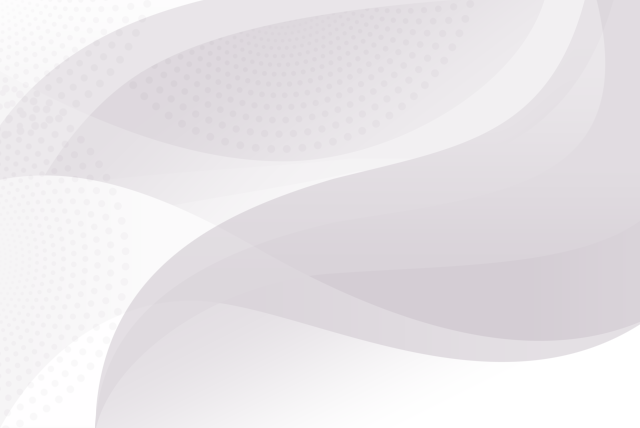
This background is drawn by a Shadertoy shader. Its source:

```glsl
const float ASPECT = 1.5;                        // layout width over height
const vec3 INK = vec3(0.95, 1.10, 0.95);         // light absorbed by the lavender grey
const float PAPER = 0.975;
const float BAND_SHADE = 0.908;
const float LEAF_SHADE = 0.862;
const float RIBBON_SHADE = 0.888;
const float UPPER_FOLD = 0.862;
const float MIDDLE_FOLD = 0.842;
const float LOWER_FOLD = 0.822;
const float DOT_DEPTH = 0.022;
const float DOT_SIZE = 0.25;                     // radius as a share of its cell
const float TAU = 6.2831853;

float edgeWidth() { return 0.75 / iResolution.y; }

// Coverage of the side where the signed distance is negative
float below(float d) { return smoothstep(-edgeWidth(), edgeWidth(), -d); }

vec2 bezier(vec2 a, vec2 b, vec2 c, vec2 d, float t) {
    float s = 1.0 - t;
    return s * s * s * a + 3.0 * s * t * (s * b + t * c) + t * t * t * d;
}

// Signed distance above a cubic whose x grows steadily
float bend(vec2 p, vec2 a, vec2 b, vec2 c, vec2 d) {
    float lo = 0.0, hi = 1.0;
    for (int i = 0; i < 18; i++) {
        float mid = 0.5 * (lo + hi);
        if (bezier(a, b, c, d, mid).x < p.x) lo = mid; else hi = mid;
    }
    float t = 0.5 * (lo + hi), s = 1.0 - t;
    vec2 tangent = s * s * (b - a) + 2.0 * s * t * (c - b) + t * t * (d - c);
    float slopeScale = max(abs(tangent.x) / max(length(tangent), 1e-4), 0.1);
    return (p.y - bezier(a, b, c, d, t).y) * slopeScale;
}

// Two cubics joined at the knot d
float wave(vec2 p, vec2 a, vec2 b, vec2 c, vec2 d, vec2 e, vec2 f, vec2 g) {
    if (p.x < d.x) return bend(p, a, b, c, d);
    return bend(p, d, e, f, g);
}

// Staggered rings of dots that shrink toward the centre
float halftone(vec2 p, vec2 centre, float radius, float count) {
    vec2 v = p - centre;
    float r = max(length(v), 1e-3);
    vec2 grid = vec2(atan(v.y, v.x), log(radius / r)) * count / TAU;
    float row = floor(grid.y);
    grid.x += 0.5 * mod(row, 2.0);
    float cell = r * TAU / count;
    float d = (length(fract(grid) - 0.5) - DOT_SIZE) * cell;
    return below(d) * step(0.0, row) * smoothstep(0.15, 0.6, r / radius);
}

void mainImage(out vec4 fragColor, in vec2 fragCoord) {
    vec2 p = fragCoord / iResolution.xy * vec2(ASPECT, 1.0);

    // Masks of the area under each sweeping edge
    float band = below(bend(p, vec2(0.0, 0.707), vec2(0.127, 0.883), vec2(0.312, 0.965), vec2(0.52, 1.01)));
    float leaf = below(wave(p, vec2(0.0, 0.336), vec2(0.039, 0.512), vec2(0.156, 0.703), vec2(0.293, 0.805),
        vec2(0.459, 0.93), vec2(0.762, 0.98), vec2(1.13, 1.005)));
    float ribbon = below(wave(p, vec2(0.0, 0.834), vec2(0.195, 0.727), vec2(0.43, 0.623), vec2(0.664, 0.623),
        vec2(0.918, 0.623), vec2(1.221, 0.795), vec2(1.279, 1.01)));
    float upper = below(wave(p, vec2(0.223, -0.01), vec2(0.225, 0.355), vec2(0.488, 0.496), vec2(0.781, 0.582),
        vec2(1.074, 0.656), vec2(1.289, 0.678), vec2(1.373, 1.01)));
    float middle = below(-wave(p.yx, vec2(-0.01, 0.223), vec2(0.258, 0.23), vec2(0.404, 0.449), vec2(0.48, 0.781),
        vec2(0.546, 1.172), vec2(0.558, 1.51), vec2(1.01, 1.396)));
    float lower = below(wave(p, vec2(0.223, -0.01), vec2(0.254, 0.16), vec2(0.508, 0.344), vec2(0.781, 0.361),
        vec2(1.055, 0.381), vec2(1.348, 0.375), vec2(1.5, 0.484)));
    float veil = below(wave(p, vec2(0.0, 0.58), vec2(0.195, 0.619), vec2(0.391, 0.541), vec2(0.596, 0.424),
        vec2(0.859, 0.273), vec2(1.211, 0.128), vec2(1.5, 0.248)));
    float hill = below(wave(p, vec2(0.0), vec2(0.098, 0.18), vec2(0.273, 0.307), vec2(0.469, 0.297),
        vec2(0.723, 0.281), vec2(1.152, 0.023), vec2(1.5, 0.242)));
    float streak = below(bend(p, vec2(0.0, 0.414), vec2(0.234, 0.512), vec2(0.586, 0.541), vec2(0.84, 0.6)));
    float haze = below(bend(p, vec2(0.0, 0.541), vec2(0.293, 0.6), vec2(0.547, 0.6), vec2(0.82, 0.629)));
    float crease = 1.0 - below(bend(p, vec2(0.977, 0.6), vec2(1.289, 0.639), vec2(1.396, 0.844), vec2(1.441, 1.01)));

    // Upper left: band, leaf and pale ribbon
    float leafShade = LEAF_SHADE + 0.07 * smoothstep(0.5, 1.15, 0.75 * p.x - p.y + 1.0);
    float ribbonShade = RIBBON_SHADE + 0.06 * smoothstep(0.2, 0.9, p.x + 0.7 - p.y);
    ribbonShade += 0.008 * haze + 0.012 * streak;
    float shade = PAPER + 0.015 * smoothstep(0.8, 1.0, p.y) - 0.012 * ribbon;
    shade = mix(shade, BAND_SHADE + 0.012 * ribbon, band);
    shade = mix(shade, mix(leafShade, ribbonShade, ribbon), leaf);

    // Lower left: white veil and hill
    shade = mix(shade, 0.963 + 0.02 * smoothstep(0.0, 0.4, p.x), veil);
    shade = mix(shade, 0.998, hill);

    // Grey folds, lightened under the veil
    float lift = 0.015 * veil + 0.01 * hill;
    float fold = UPPER_FOLD + 0.053 * smoothstep(0.4, 0.9, p.y) + lift;
    fold = mix(fold, MIDDLE_FOLD + 0.035 * smoothstep(0.35, 0.65, p.y) + lift, middle);
    float veiledFold = 0.85 + 0.04 * smoothstep(0.5, 1.4, p.x);
    float hillFold = 0.885 + 0.115 * smoothstep(-0.05, 0.5, 0.5 * p.x - p.y);
    float lowerShade = mix(LOWER_FOLD + 0.02 * smoothstep(1.2, 1.5, p.x), veiledFold, veil);
    fold = mix(fold, mix(lowerShade, hillFold, hill), lower);
    fold -= 0.016 * crease * smoothstep(1.15, 1.35, p.x);
    shade = mix(shade, fold, upper);

    // Halftone fans
    float dots = halftone(p, vec2(0.654, 1.117), 0.484, 80.0) * leaf * (1.0 - ribbon);
    dots = max(dots, halftone(p, vec2(-0.127, 0.395), 0.44, 74.0) * (1.0 - upper));
    dots = max(dots, halftone(p, vec2(-0.078, 1.117), 0.46, 76.0) * (1.0 - leaf));
    shade -= DOT_DEPTH * dots;

    fragColor = vec4(clamp(1.0 - (1.0 - shade) * INK, 0.0, 1.0), 1.0);
}
```
